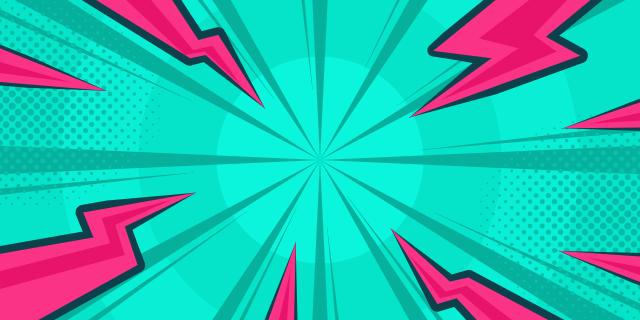
This background is drawn by a Shadertoy shader. Its source:

```glsl
// Comic burst: teal rays, rings and halftone dots framed by pink lightning bolts.

const vec3 AQUA = vec3(0.04, 0.96, 0.86);
const vec3 TURQUOISE = vec3(0.02, 0.89, 0.79);
const vec3 TEAL = vec3(0.02, 0.69, 0.61);
const vec3 PINK = vec3(0.98, 0.20, 0.53);
const vec3 MAGENTA = vec3(0.91, 0.08, 0.42);
const vec3 NAVY = vec3(0.05, 0.25, 0.29);
const vec2 CENTER = vec2(100.0, 50.0);
const float SECTOR = 0.5235988; // one twelfth of a turn

float cover(float d, float px) { return clamp(0.5 - d / px, 0.0, 1.0); }

float hash(float n) { return fract(sin(n * 12.99) * 4375.5); }

float cross2(vec2 a, vec2 b) { return a.x * b.y - a.y * b.x; }

// Signed distance to a seven-sided polygon
float polygon(vec2 p, vec2 v[7]) {
    float d = dot(p - v[0], p - v[0]);
    float side = 1.0;
    for (int i = 0; i < 7; i++) {
        vec2 a = v[i], b = v[(i + 6) % 7];
        vec2 e = b - a, w = p - a;
        vec2 toEdge = w - e * clamp(dot(w, e) / dot(e, e), 0.0, 1.0);
        d = min(d, dot(toEdge, toEdge));
        bool above = p.y >= a.y, below = p.y < b.y, left = e.x * w.y > e.y * w.x;
        if ((above && below && left) || (!above && !below && !left)) side = -side;
    }
    return side * sqrt(d);
}

// Largest half-plane distance of a triangle
float triangle(vec2 p, vec2 a, vec2 b, vec2 c) {
    float turn = sign(cross2(b - a, c - a));
    vec3 d = vec3(cross2(p - a, normalize(b - a)),
                  cross2(p - b, normalize(c - b)),
                  cross2(p - c, normalize(a - c))) * turn;
    return max(d.x, max(d.y, d.z));
}

// Pink fill and dark crease over an outline that tapers toward the tip
vec3 paintShape(vec3 col, float body, float crease, float rim, float px) {
    col = mix(col, NAVY, cover(body - rim, px));
    col = mix(col, PINK, cover(body, px));
    return mix(col, MAGENTA, cover(max(crease, body), px));
}

vec3 paintBolt(vec3 col, vec2 p, vec2 shape[7], vec2 crease[7], float px) {
    float rim = 2.4 * min(1.0, distance(p, shape[0]) / 28.0);
    return paintShape(col, polygon(p, shape), polygon(p, crease), rim, px);
}

vec3 paintSpike(vec3 col, vec2 p, vec2 tip, vec2 a, vec2 b, float px) {
    vec2 creaseTip = mix(tip, 0.5 * (a + b), 0.3);
    float crease = triangle(p, creaseTip, mix(a, b, 0.4), mix(a, b, 0.75));
    float rim = 1.1 * min(1.0, distance(p, tip) / 25.0);
    return paintShape(col, triangle(p, tip, a, b), crease, rim, px);
}

// Coverage of the twelve wide rays plus thin slivers beside them
float rays(vec2 v, float px) {
    float r = length(v) + 0.001;
    float a = atan(v.y, v.x);
    a += 0.016 * (sin(2.0 * a) - sin(4.0 * a));
    float wide = abs(a - SECTOR * round(a / SECTOR)) - 0.043;
    float b = a - 0.096;
    float id = round(b / SECTOR);
    float start = 14.0 + 30.0 * hash(mod(id, 12.0) + 1.0);
    float thin = abs(b - SECTOR * id) - 0.016 * (1.0 - start / r);
    return max(cover(wide * r, px), cover(thin * r, px) * step(start, r));
}

// Diagonal dot screen fading away from the two side areas
float halftone(vec2 p, float px) {
    vec2 q = p.x < CENTER.x ? p : 2.0 * CENTER - p;
    mat2 turn = mat2(0.7071, 0.7071, -0.7071, 0.7071);
    vec2 grid = turn * q / 2.7;
    vec2 dotCenter = (floor(grid) + 0.5) * 2.7 * turn;
    float fade = 1.0 - length((dotCenter - vec2(6.0, 68.0)) / vec2(46.0, 34.0));
    float radius = 1.15 * sqrt(max(fade, 0.0));
    return cover(distance(q, dotCenter) - radius, px) * step(0.01, fade);
}

void mainImage(out vec4 fragColor, in vec2 fragCoord) {
    float px = 100.0 / iResolution.y;
    vec2 p = (fragCoord - 0.5 * iResolution.xy) * px + CENTER;
    float r = distance(p, CENTER);

    // Concentric bands
    vec3 col = mix(TURQUOISE, mix(AQUA, TURQUOISE, 0.3), cover(r - 81.0, px));
    col = mix(col, TURQUOISE, cover(r - 56.8, px));
    col = mix(col, AQUA, cover(r - 32.3, px));

    // Dots darken the bands and lighten the rays
    float ray = rays(p - CENTER, px);
    float dots = halftone(p, px);
    vec3 rayColor = mix(TEAL, TURQUOISE, 0.35 * dots);
    col = mix(mix(col, TEAL, 0.75 * dots), rayColor, ray);

    // Side spikes
    col = paintSpike(col, p, vec2(33.3, 71.6), vec2(-5, 86.9), vec2(-5, 74.8), px);
    col = paintSpike(col, p, vec2(176, 59.9), vec2(205, 69.7), vec2(205, 60.2), px);
    col = paintSpike(col, p, vec2(174.5, 21.6), vec2(205, 19.5), vec2(205, 10), px);
    col = paintSpike(col, p, vec2(92.4, 24.2), vec2(82.1, -5), vec2(91.8, -5), px);

    // Corner bolts: body, then crease, each starting at its tip
    col = paintBolt(col, p, vec2[7](vec2(128, 63.3), vec2(153.6, 81.8), vec2(135.4, 84.1), vec2(161, 105), vec2(190.6, 105), vec2(170.6, 88.5), vec2(181.3, 82.6)),
        vec2[7](vec2(138, 68.8), vec2(162, 84.9), vec2(149.7, 88), vec2(171.9, 105), vec2(182, 105), vec2(166.7, 89), vec2(174, 83.9)), px);
    col = paintBolt(col, p, vec2[7](vec2(82.8, 66.1), vec2(68.2, 89.1), vec2(62, 87.5), vec2(50.5, 105), vec2(22, 105), vec2(59.4, 81.8), vec2(64.3, 82.8)),
        vec2[7](vec2(75.5, 73.2), vec2(66.4, 85.7), vec2(60.4, 84.4), vec2(43, 105), vec2(34, 105), vec2(57.8, 82.8), vec2(64, 83.9)), px);
    col = paintBolt(col, p, vec2[7](vec2(61.2, 39.8), vec2(26, 33.6), vec2(29.2, 25.8), vec2(-5, 19.8), vec2(-5, -9.4), vec2(43, 17.2), vec2(39, 29.2)),
        vec2[7](vec2(53.4, 37.5), vec2(31.8, 31.8), vec2(34.4, 24), vec2(-5, 14), vec2(-5, 8.3), vec2(39, 20.3), vec2(36, 29.7)), px);
    col = paintBolt(col, p, vec2[7](vec2(122.1, 28.6), vec2(140.6, 12), vec2(146.4, 13.3), vec2(180.7, -5), vec2(153.6, -5), vec2(142.7, 6.8), vec2(136.7, 5)),
        vec2[7](vec2(127.6, 20.6), vec2(139.3, 8.9), vec2(145.8, 10.7), vec2(166.7, -5), vec2(159.4, -5), vec2(144, 8.3), vec2(137.5, 6.8)), px);

    fragColor = vec4(col, 1.0);
}
```
